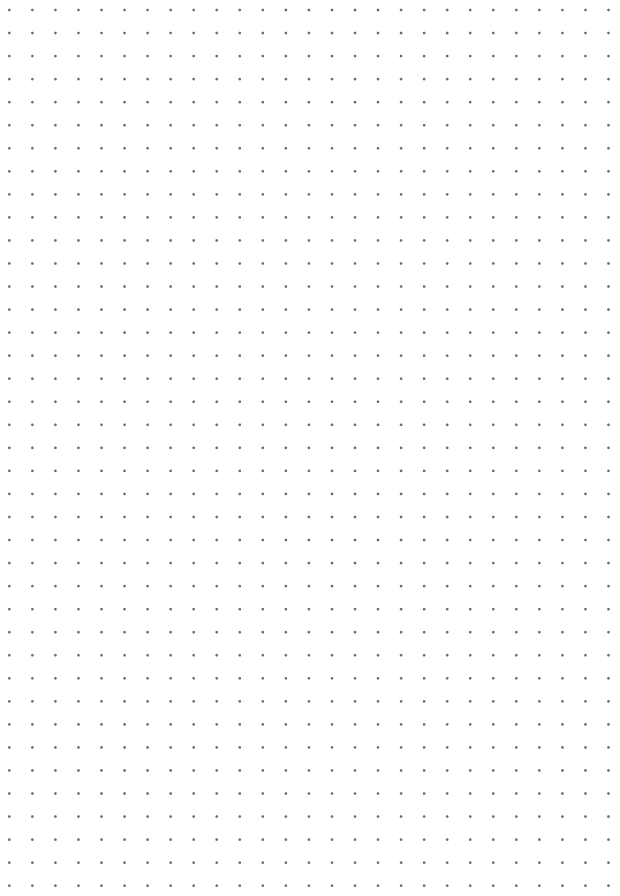
A WebGL 2 fragment shader for this pattern:

```glsl
#version 300 es
precision highp float;
// Dot-grid paper: 27 by 39 small grey dots on white.

uniform vec2 u_resolution;
out vec4 outColor;

const vec2 GRID_COUNT = vec2(27.0, 39.0);
const vec3 PAPER = vec3(1.0);
const vec3 INK = vec3(0.42);

// All lengths are fractions of the canvas height.
const float SPACING = 0.02572;
const float DOT_RADIUS = 0.00146;
const vec2 FIRST_DOT = vec2(0.0104, 0.0115);

// Offset from p to the nearest dot centre inside the finite grid.
vec2 nearestDotOffset(vec2 p, vec2 origin, float spacing, vec2 count) {
  vec2 index = clamp(round((p - origin) / spacing), vec2(0.0), count - 1.0);
  return p - origin - index * spacing;
}

// Signed distance to a circle around the local origin.
float circleDistance(vec2 p, float radius) {
  return length(p) - radius;
}

// Antialiased fill, one pixel wide at the edge.
float coverage(float signedDistance, float pixelSize) {
  return clamp(0.5 - signedDistance / pixelSize, 0.0, 1.0);
}

void main() {
  float pixelSize = 1.0 / u_resolution.y;
  vec2 p = gl_FragCoord.xy * pixelSize;

  // Fold the canvas onto one dot and ink it.
  vec2 local = nearestDotOffset(p, FIRST_DOT, SPACING, GRID_COUNT);
  float dotMask = coverage(circleDistance(local, DOT_RADIUS), pixelSize);

  outColor = vec4(mix(PAPER, INK, dotMask), 1.0);
}
```
